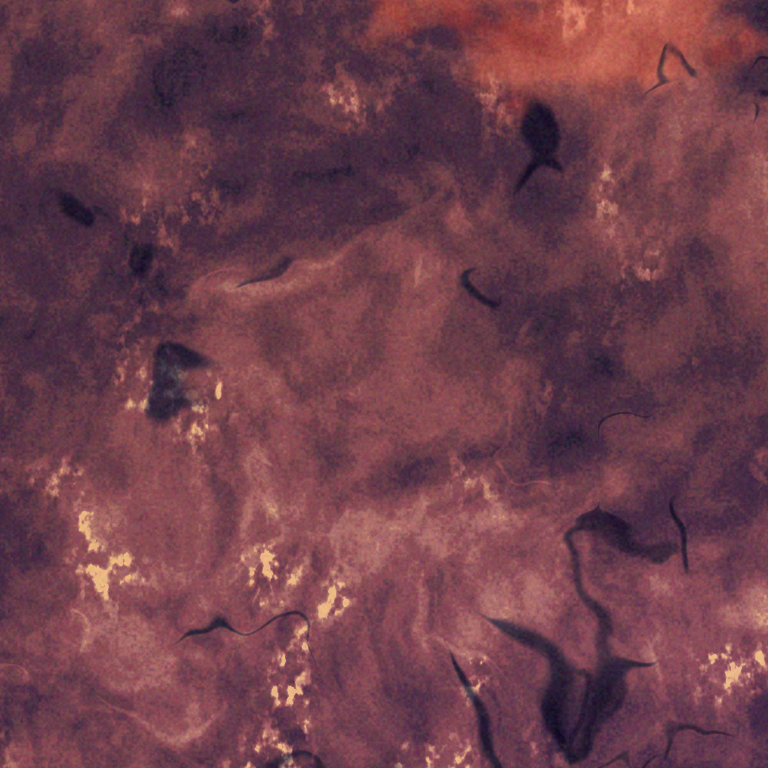
Give the GLSL for this texture, as a WebGL 2 fragment shader.

```glsl
#version 300 es
precision highp float;
// Stained, mottled tissue-like surface in plum, rose and navy.
// Warped fractal noise sets a tone that runs through a colour ramp; noise
// contours make tapering cracks and pale rims, with flecks and grain on top.

uniform vec2 u_resolution;
out vec4 fragColor;

const vec3 NAVY  = vec3(0.12, 0.10, 0.19);
const vec3 DARK  = vec3(0.28, 0.17, 0.26);
const vec3 PLUM  = vec3(0.42, 0.24, 0.29);
const vec3 ROSE  = vec3(0.55, 0.30, 0.33);
const vec3 PALE  = vec3(0.68, 0.43, 0.41);
const vec3 CREAM = vec3(0.92, 0.72, 0.51);
const vec3 RED   = vec3(0.73, 0.34, 0.30);

// Integer hash of a lattice cell, 0 to 1
float hash(vec2 cell, uint seed) {
    uvec2 v = uvec2(ivec2(cell)) * 1664525u + 1013904223u + seed * 747796405u;
    v.x += v.y * 1664525u;
    v.y += v.x * 1664525u;
    v ^= v >> 16u;
    v.x += v.y * 1664525u;
    v.x ^= v.x >> 15u;
    return float(v.x >> 8u) / 16777216.0;
}

float valueNoise(vec2 p, uint seed) {
    vec2 cell = floor(p), f = fract(p);
    f = f * f * (3.0 - 2.0 * f);
    float low = mix(hash(cell, seed), hash(cell + vec2(1, 0), seed), f.x);
    float high = mix(hash(cell + vec2(0, 1), seed), hash(cell + vec2(1, 1), seed), f.x);
    return mix(low, high, f.y);
}

// Fractal noise, centred on zero with about unit deviation
float fbm(vec2 p, int octaves, uint seed) {
    const mat2 TURN = mat2(1.6, 1.2, -1.2, 1.6);
    float sum = 0.0, energy = 0.0, amp = 1.0;
    for (int i = 0; i < octaves; i++) {
        sum += amp * (valueNoise(p, seed + uint(i)) - 0.5);
        energy += amp * amp;
        amp *= 0.5;
        p = TURN * p + 7.3;
    }
    return sum / (0.214 * sqrt(energy));
}

// Approximate distance to the zero contour of a noise field
float contourDistance(vec2 p, float freq, uint seed) {
    return abs(fbm(p * freq, 4, seed)) / (freq * 3.4);
}

// Soft contour line whose width swells and tapers along its length
float taperedLine(vec2 p, float freq, float halfWidth, uint seed) {
    float swell = smoothstep(0.2, 1.6, fbm(p * freq * 1.3, 2, seed + 20u));
    float width = halfWidth * swell + 0.001;
    float d = contourDistance(p, freq, seed);
    return smoothstep(0.0, 0.35, swell) * (1.0 - smoothstep(0.2 * width, 1.6 * width, d));
}

vec3 toneRamp(float tone) {
    vec3 c = mix(NAVY, DARK, smoothstep(-3.1, -1.5, tone));
    c = mix(c, PLUM, smoothstep(-1.4, -0.1, tone));
    c = mix(c, ROSE, smoothstep(-0.2, 0.95, tone));
    c = mix(c, PALE, smoothstep(0.9, 2.1, tone));
    return mix(c, CREAM, smoothstep(2.0, 3.4, tone));
}

// Soft ellipse with a ragged edge
float raggedPatch(vec2 p, vec2 centre, vec2 radii, uint seed) {
    float r = length((p - centre) / radii) + 0.24 * fbm(p * 14.0, 5, seed);
    return 1.0 - smoothstep(0.5, 1.25, r);
}

void main() {
    vec2 p = gl_FragCoord.xy / min(u_resolution.x, u_resolution.y);

    // Bend the plane so that masses curl and fold
    vec2 warp = vec2(fbm(p * 4.0, 4, 11u), fbm(p * 4.0, 4, 31u));
    vec2 q = p + 0.024 * warp;
    vec2 slanted = vec2(q.x * 0.82 + q.y * 0.57, q.y * 0.82 - q.x * 0.57);

    // Broad masses, mid-sized folds, mottling, upright fibres
    float low = 1.0 - smoothstep(0.1, 0.6, p.y);
    float tone = -0.26 + 0.74 * fbm(slanted * vec2(3.2, 4.6), 4, 51u);
    tone += 0.46 * fbm(slanted * vec2(9.0, 13.0), 3, 61u);
    tone += 0.28 * fbm(q * 24.0, 3, 71u);
    tone += (0.15 + 0.1 * low) * fbm(q * vec2(62.0, 38.0), 3, 91u);

    // Pale rims along folds, and clusters of small bright flecks
    tone += 0.8 * taperedLine(q, 4.5, 0.009, 111u);
    float cluster = smoothstep(0.6, 2.3, fbm(p * vec2(11.0, 8.0), 4, 151u));
    float fleck = smoothstep(-0.6, 2.0, fbm(p * vec2(95.0, 70.0), 3, 171u));
    tone += cluster * fleck * (2.6 + 1.4 * low);

    // Fine grain in brightness
    tone += 0.17 * fbm(p * 250.0, 2, 191u);
    vec3 colour = toneRamp(tone);

    // Warm mottled stain near the top, violet cast toward the lower right
    float stain = raggedPatch(p, vec2(0.77, 0.99), vec2(0.21, 0.13), 211u);
    colour = mix(colour, RED + vec3(0.06, 0.07, 0.05) * tone, 0.85 * stain);
    colour += vec3(0.0, -0.006, 0.035) * (low * (0.4 + 0.6 * p.x) - 0.25);

    // Dark cracks: a few thick ones and thin branching ones
    float thick = taperedLine(q, 2.7, 0.018, 231u);
    float thin = taperedLine(q, 4.2, 0.008, 271u);
    float crack = max(0.85 * thick, 0.65 * thin);
    colour = mix(colour, NAVY + 0.03 * tone, crack);

    // Colour speckle
    vec3 speckle = vec3(valueNoise(p * 330.0, 301u), valueNoise(p * 330.0, 302u),
                        valueNoise(p * 330.0, 303u)) - 0.5;
    fragColor = vec4(clamp(colour + 0.07 * speckle, 0.0, 1.0), 1.0);
}
```
